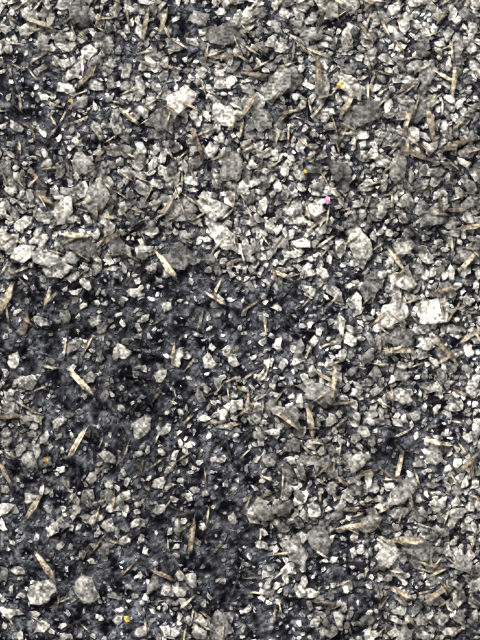
This texture is drawn by a WebGL 2 fragment shader. Its source:

```glsl
#version 300 es
precision highp float;

uniform vec2 u_resolution;
out vec4 fragColor;

const float TAU = 6.2831853;
const int SIDES = 6;
const vec2 SHADOW_OFFSET = vec2(0.08, -0.12);
const float SHADOW_DEPTH = 0.45;
const float GRAIN_CONTRAST = 1.15;
const float EDGE_ROUGHNESS = 0.0055;
const float EXPOSURE = 1.12;
const float PATCH_CONTRAST = 0.7;
const vec3 SOIL_DARK = vec3(0.07, 0.065, 0.085);
const vec3 SOIL_LIGHT = vec3(0.40, 0.405, 0.42);
const vec3 GRIT_DARK = vec3(0.18, 0.19, 0.21);
const vec3 GRIT_LIGHT = vec3(0.58, 0.585, 0.59);
const vec3 CHIP_DARK = vec3(0.43, 0.42, 0.405);
const vec3 CHIP_LIGHT = vec3(0.90, 0.875, 0.825);
const vec3 WOOD_DARK = vec3(0.50, 0.45, 0.39);
const vec3 WOOD_LIGHT = vec3(0.93, 0.86, 0.74);
const vec3 TWIG_DARK = vec3(0.10, 0.09, 0.10);
const vec3 TWIG_LIGHT = vec3(0.38, 0.35, 0.33);
const vec3 PELLET = vec3(0.84, 0.72, 0.36);
const vec3 PETAL = vec3(0.93, 0.64, 0.84);

float hash(vec2 p) {
    return fract(sin(dot(p, vec2(127.1, 311.7))) * 43758.5453);
}

float noise(vec2 p) {
    vec2 i = floor(p), f = fract(p);
    f = f * f * (3.0 - 2.0 * f);
    return mix(mix(hash(i), hash(i + vec2(1, 0)), f.x),
               mix(hash(i + vec2(0, 1)), hash(i + vec2(1, 1)), f.x), f.y);
}

float fbm(vec2 p) {
    return 0.55 * noise(p) + 0.3 * noise(p * 2.1 + 7.3) + 0.15 * noise(p * 4.3 + 3.9);
}

// Share of ground covered by chips: heavier towards the upper right
float cover(vec2 p) {
    float lean = 0.27 * (p.y - 0.67) + 0.2 * (p.x - 0.5);
    return smoothstep(0.32, 0.58, fbm(p * 4.5 + 11.0) + lean);
}

// Signed distance to an uneven convex fragment
float fragment(vec2 q, vec2 halfSize, vec2 key) {
    q /= halfSize;
    float d = -1.0;
    for (int k = 0; k < SIDES; k++) {
        float side = float(k);
        float a = TAU * (side + 0.7 * hash(key + side)) / float(SIDES);
        d = max(d, dot(q, vec2(cos(a), sin(a))) - mix(0.7, 1.0, hash(key + side + 9.4)));
    }
    return d * min(halfSize.x, halfSize.y);
}

// Paints one layer of jittered, turned fragments with their shadows
void scatter(inout vec3 col, vec2 p, float cells, float density, float bareShare,
             vec2 halfSize, vec3 dark, vec3 light, float seed) {
    vec2 g = p * cells;
    float blur = 0.8 * cells / u_resolution.x;
    for (int j = -1; j <= 1; j++)
    for (int i = -1; i <= 1; i++) {
        vec2 id = floor(g) + vec2(i, j);
        vec2 key = id + seed * 17.3;
        vec2 centre = id + 0.1 + 0.8 * vec2(hash(key), hash(key + 5.7));
        vec2 d = g - centre;
        if (dot(d, d) > 1.2) continue;
        if (hash(key + 3.1) > density * mix(bareShare, 1.0, cover(centre / cells))) continue;

        float angle = TAU * hash(key + 8.2);
        mat2 turn = mat2(cos(angle), -sin(angle), sin(angle), cos(angle));
        vec2 size = halfSize * mix(0.6, 1.15, hash(key + 2.6));
        vec2 q = turn * d;
        float body = fragment(q, size, key);
        float shade = fragment(turn * (d - SHADOW_OFFSET), size, key);
        col *= 1.0 - SHADOW_DEPTH * smoothstep(0.1, -0.06, shade);

        // Tone, fibres along the length, tilt to the light and a dim rim
        vec3 tint = mix(dark, light, hash(key + 6.9));
        float fibre = noise(q * vec2(2.0, 1.4 / size.y) + key * 3.0);
        float tilt = dot(d, vec2(-0.2, 0.28));
        float rim = smoothstep(0.02, -0.08, body);
        tint *= (0.82 + 0.36 * fibre + tilt) * mix(0.85, 1.0, rim);
        col = mix(col, tint, smoothstep(blur, -blur, body));
    }
}

void main() {
    vec2 p = gl_FragCoord.xy / u_resolution.x;
    float grain = 0.5 * noise(p * 130.0) + 0.5 * noise(p * 260.0 + 4.0);
    vec2 rough = p + EDGE_ROUGHNESS * (vec2(noise(p * 75.0), noise(p * 75.0 + 31.0)) - 0.5);

    // Damp soil
    vec3 col = mix(SOIL_DARK, SOIL_LIGHT, smoothstep(0.2, 0.8, fbm(p * 60.0)));

    // Grit and dark twigs
    scatter(col, rough, 95.0, 0.70, 0.75, vec2(0.46, 0.36), GRIT_DARK, GRIT_LIGHT, 1.0);
    scatter(col, p, 24.0, 0.45, 0.80, vec2(0.56, 0.06), TWIG_DARK, TWIG_LIGHT, 2.0);

    // Chips of several sizes
    scatter(col, rough, 70.0, 0.55, 0.25, vec2(0.48, 0.36), CHIP_DARK, CHIP_LIGHT, 3.0);
    scatter(col, rough, 50.0, 0.70, 0.20, vec2(0.50, 0.35), CHIP_DARK, CHIP_LIGHT, 4.0);
    scatter(col, rough, 28.0, 0.75, 0.12, vec2(0.52, 0.35), CHIP_DARK, CHIP_LIGHT, 5.0);
    scatter(col, rough, 36.0, 0.50, 0.12, vec2(0.52, 0.32), CHIP_DARK, CHIP_LIGHT, 6.0);
    scatter(col, rough, 14.0, 0.42, 0.06, vec2(0.52, 0.33), CHIP_DARK, CHIP_LIGHT, 7.0);

    // Wood splinters
    scatter(col, p, 16.0, 0.28, 0.40, vec2(0.56, 0.11), WOOD_DARK, WOOD_LIGHT, 8.0);
    scatter(col, p, 32.0, 0.42, 0.35, vec2(0.56, 0.10), WOOD_DARK, WOOD_LIGHT, 9.0);

    // Rare pellets and petals
    scatter(col, p, 9.0, 0.10, 1.0, vec2(0.06), PELLET * 0.85, PELLET, 10.0);
    scatter(col, rough, 5.0, 0.08, 1.0, vec2(0.08, 0.05), PETAL * 0.9, PETAL, 11.0);

    // Surface grain and broad patches of damp
    col *= 1.0 + GRAIN_CONTRAST * (grain - 0.5);
    col *= EXPOSURE + PATCH_CONTRAST * (fbm(p * 7.0 + 2.0) - 0.5);
    fragColor = vec4(clamp(col, 0.0, 1.0), 1.0);
}
```
